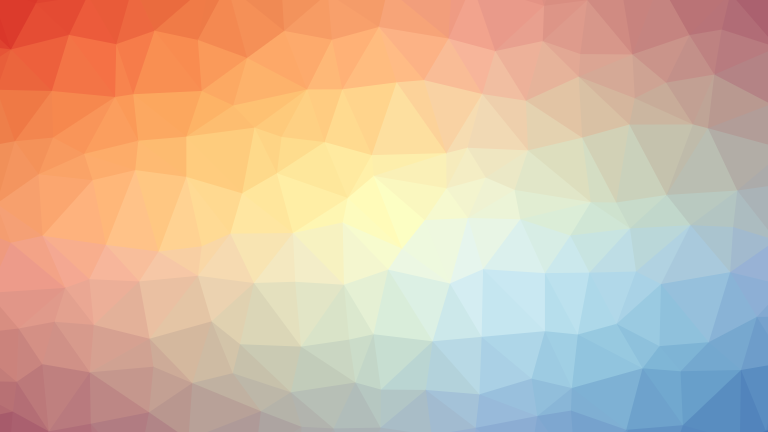
This background is drawn by a Shadertoy shader. Its source:

```glsl
// Low-poly gradient: a jittered grid of points, joined into triangles by the
// Delaunay rule per quad. Each triangle is flat, coloured at its center by
// blending one colour ramp across the canvas with the same ramp down it.

#define ROWS 9.0        // grid cells over the canvas height
#define JITTER 0.72     // point scatter, as a share of a cell
#define GRID_SHIFT vec2(0.08, 0.10)
#define SEED 17.0

const mat3 RGB_TO_XYZ = mat3(0.4124, 0.2126, 0.0193,
                             0.3576, 0.7152, 0.1192,
                             0.1805, 0.0722, 0.9505);

// Red, orange, yellow, pale blue, blue
const vec3 RAMP[9] = vec3[9](
    vec3(0.843, 0.188, 0.153), vec3(0.957, 0.427, 0.263),
    vec3(0.992, 0.682, 0.380), vec3(0.996, 0.878, 0.565),
    vec3(1.000, 1.000, 0.749), vec3(0.878, 0.953, 0.973),
    vec3(0.671, 0.851, 0.914), vec3(0.455, 0.678, 0.820),
    vec3(0.271, 0.459, 0.706));

vec3 ramp(float t) {
    float s = clamp(t, 0.0, 1.0) * 8.0;
    int i = min(int(s), 7);
    return mix(RAMP[i], RAMP[i + 1], s - float(i));
}

// Cube-root XYZ: a perceptual space in which averaging equals a Lab blend
vec3 toPerceptual(vec3 rgb) {
    return pow(RGB_TO_XYZ * pow(rgb, vec3(2.2)), vec3(1.0 / 3.0));
}

vec3 fromPerceptual(vec3 c) {
    vec3 light = inverse(RGB_TO_XYZ) * (c * c * c);
    return pow(clamp(light, 0.0, 1.0), vec3(1.0 / 2.2));
}

vec3 gradient(vec2 uv) {
    vec3 across = toPerceptual(ramp(uv.x));
    vec3 down = toPerceptual(ramp(1.0 - uv.y));
    return fromPerceptual(0.5 * (across + down));
}

vec2 hash2(vec2 p) {
    vec3 q = fract(vec3(p.xyx + SEED) * vec3(0.1031, 0.1030, 0.0973));
    q += dot(q, q.yzx + 33.33);
    return fract((q.xx + q.yz) * q.zy);
}

vec2 gridPoint(vec2 cell) {
    return cell + GRID_SHIFT + (hash2(cell) - 0.5) * JITTER;
}

float cross2(vec2 a, vec2 b) { return a.x * b.y - a.y * b.x; }

// Signed distance to the line a-b, positive on its left
float leftOf(vec2 p, vec2 a, vec2 b) {
    return cross2(normalize(b - a), p - a);
}

// Adds one counter-clockwise triangle, weighted by its pixel coverage
void addTriangle(inout vec4 sum, vec2 p, vec2 a, vec2 b, vec2 c,
                 float pixel, vec2 extent) {
    float inside = min(leftOf(p, a, b), min(leftOf(p, b, c), leftOf(p, c, a)));
    float cover = clamp(inside / pixel + 0.5, 0.0, 1.0);
    if (cover > 0.0) {
        vec2 center = (a + b + c) / 3.0;
        sum += cover * vec4(gradient(center / extent), 1.0);
    }
}

void mainImage(out vec4 fragColor, in vec2 fragCoord) {
    float pixel = ROWS / iResolution.y;
    vec2 p = fragCoord * pixel;
    vec2 extent = iResolution.xy * pixel;
    vec2 home = floor(p - GRID_SHIFT);
    vec4 sum = vec4(0.0);

    for (int y = -1; y <= 1; y++)
    for (int x = -1; x <= 1; x++) {
        vec2 cell = home + vec2(x, y);
        vec2 a = gridPoint(cell);
        vec2 b = gridPoint(cell + vec2(1.0, 0.0));
        vec2 c = gridPoint(cell + vec2(1.0, 1.0));
        vec2 d = gridPoint(cell + vec2(0.0, 1.0));

        // Delaunay: keep diagonal a-c if the angles at b and d sum below pi
        vec2 ba = a - b, bc = c - b, da = a - d, dc = c - d;
        float sinSum = cross2(bc, ba) * dot(da, dc)
                     + dot(bc, ba) * cross2(da, dc);
        if (sinSum > 0.0) {
            addTriangle(sum, p, a, b, c, pixel, extent);
            addTriangle(sum, p, a, c, d, pixel, extent);
        } else {
            addTriangle(sum, p, a, b, d, pixel, extent);
            addTriangle(sum, p, b, c, d, pixel, extent);
        }
    }

    vec3 color = sum.a > 0.0 ? sum.rgb / sum.a : gradient(p / extent);
    fragColor = vec4(color, 1.0);
}
```
